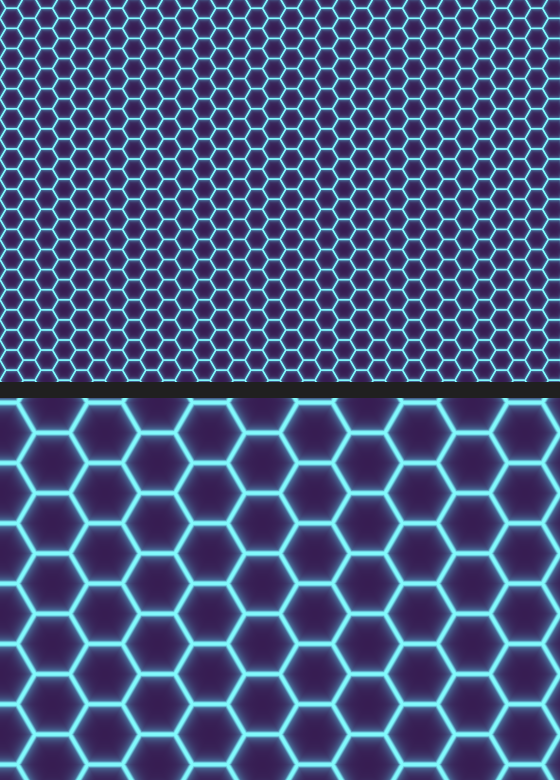
Top: the whole. Bottom: its middle third, enlarged.
Reproduce this pattern procedurally as a Shadertoy shader.

```glsl
// Glowing cyan honeycomb on deep violet: flat-topped hexagons, alternate columns
// shifted by half a cell. The distance to the nearest cell wall drives both a
// crisp line and an exponential halo; whole repeat counts make it tile.

#define REPEATS    vec2(16.0, 19.0)        // column pairs across, cells down
#define PHASE      vec2(1.0 / 3.0, 0.09)   // first cell centre, in repeats
#define LINE_HALF  0.077                   // half line width, in cell inradii
#define LINE_SOFT  0.054                   // least softness of the line edge
#define GLOW_FALL  5.5                     // halo decay per inradius
#define BASE_COLOR vec3(0.215, 0.11, 0.32)
#define GLOW_COLOR vec3(0.33, 0.68, 0.82)
#define LINE_COLOR vec3(0.51, 0.98, 0.99)

const float SQRT3 = 1.7320508;

// Offset from the nearest cell centre; the inradius of a cell is 1.
vec2 hexOffset(vec2 grid) {
    vec2 period = vec2(2.0 * SQRT3, 2.0);
    vec2 even = (fract(grid + 0.5) - 0.5) * period;
    vec2 odd = (fract(grid) - 0.5) * period;
    return dot(even, even) < dot(odd, odd) ? even : odd;
}

// Distance from a point inside the cell to its nearest wall.
float wallDistance(vec2 p) {
    p = abs(p);
    return 1.0 - max(p.y, dot(p, vec2(0.5 * SQRT3, 0.5)));
}

void mainImage(out vec4 fragColor, in vec2 fragCoord) {
    vec2 grid = fragCoord / iResolution.xy * REPEATS - PHASE;
    float d = wallDistance(hexOffset(grid));

    // Halo around the walls
    vec3 color = mix(BASE_COLOR, GLOW_COLOR, exp(-GLOW_FALL * max(d, 0.0)));

    // Bright core, smoothed over at least one pixel
    float soft = max(LINE_SOFT, REPEATS.y / iResolution.y);
    float core = 1.0 - smoothstep(LINE_HALF - soft, LINE_HALF + soft, d);
    color = mix(color, LINE_COLOR, core);

    fragColor = vec4(color, 1.0);
}
```
